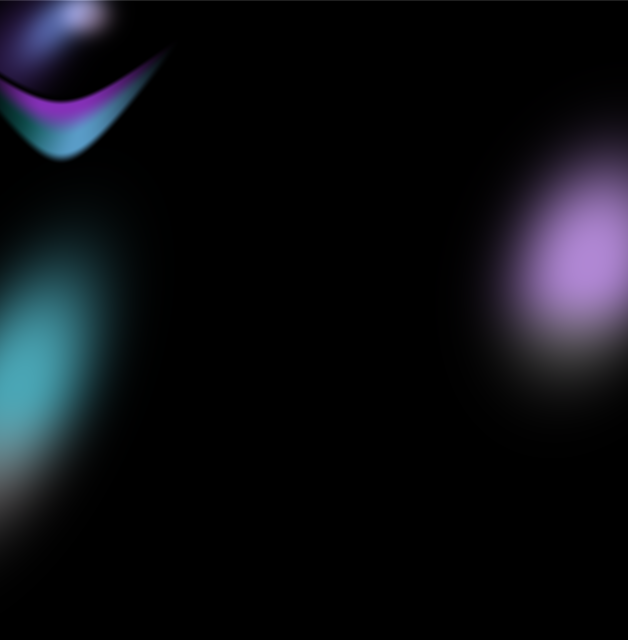
A Shadertoy shader for this background:

```glsl
// Soft coloured lights on black: a teal glow at the left, a violet glow at the
// right, and a curved satin ribbon under a violet haze in the upper left corner.
// Glows are rotated Gaussians; the ribbon fills the gap between two hyperbolas.

const vec3 TEAL   = vec3(0.29, 0.65, 0.71);
const vec3 VIOLET = vec3(0.69, 0.53, 0.83);
const vec3 ASH    = vec3(0.56, 0.55, 0.56);
const vec3 PURPLE = vec3(0.52, 0.19, 0.72);
const vec3 GREEN  = vec3(0.05, 0.33, 0.32);
const vec3 AZURE  = vec3(0.35, 0.61, 0.78);
const vec3 INDIGO = vec3(0.14, 0.07, 0.23);
const vec3 STEEL  = vec3(0.20, 0.32, 0.44);
const vec3 ROSE   = vec3(0.42, 0.35, 0.42);

// Elliptical glow; axis is the unit direction of the first radius.
// A sharpness above 1 flattens the core and shortens the tail.
float glow(vec2 p, vec2 center, vec2 axis, vec2 radius, float sharpness) {
    vec2 d = p - center;
    vec2 q = vec2(dot(d, axis), dot(d, vec2(axis.y, -axis.x))) / radius;
    return exp(-0.5 * pow(dot(q, q) + 1e-6, sharpness));
}

// Height of a rounded valley: lowest at bottom, with straight outer slopes.
float valley(float x, vec2 bottom, float slope, float roundness) {
    float run = slope * (x - bottom.x);
    return bottom.y + sqrt(roundness * roundness + run * run) - roundness;
}

// Glow colour that fades to ash between two heights.
vec3 ashBelow(vec3 color, float y, float low, float high) {
    return mix(ASH, color, smoothstep(low, high, y));
}

vec3 ribbon(vec2 p) {
    float top = valley(p.x, vec2(0.095, 0.843), 0.8, 0.06);
    float base = valley(p.x, vec2(0.095, 0.747), 1.35, 0.08);
    float across = clamp((top - p.y) / max(top - base, 0.008), 0.0, 1.0);

    // Purple rim, green on the left flank, azure on the right
    vec3 body = mix(GREEN, AZURE, smoothstep(0.05, 0.15, p.x + 0.04 * across));
    vec3 color = mix(PURPLE, body, smoothstep(0.12, 0.62, across));
    float mask = smoothstep(-0.003, 0.008, top - p.y)
               * smoothstep(-0.004, 0.016, p.y - base);
    float ends = smoothstep(-0.05, 0.07, p.x) * (1.0 - smoothstep(0.12, 0.285, p.x));
    return color * mask * ends;
}

vec3 haze(vec2 p) {
    float top = valley(p.x, vec2(0.095, 0.843), 0.8, 0.06);
    vec3 color = INDIGO * glow(p, vec2(0.03, 0.92), vec2(0.6, 0.8), vec2(0.09, 0.05), 1.3);
    color += STEEL * glow(p, vec2(0.09, 0.965), vec2(0.707, 0.707), vec2(0.055, 0.026), 1.1);
    color += ROSE * glow(p, vec2(0.135, 0.977), vec2(1.0, 0.0), vec2(0.028, 0.024), 1.2);
    return color * smoothstep(0.0, 0.012, p.y - top);
}

void mainImage(out vec4 fragColor, in vec2 fragCoord) {
    // Height runs from 0 to 1; width keeps the 502:512 proportion
    vec2 uv = fragCoord / iResolution.xy;
    vec2 p = uv * vec2(502.0 / 512.0, 1.0);

    // Large side glows
    float left = glow(p, vec2(0.025, 0.385), vec2(0.41, 0.912), vec2(0.16, 0.077), 1.3);
    float right = glow(p, vec2(0.92, 0.59), vec2(0.37, 0.929), vec2(0.125, 0.087), 1.3);
    vec3 color = ashBelow(TEAL, p.y, 0.20, 0.40) * left;
    color += ashBelow(VIOLET, p.y, 0.42, 0.57) * right;

    // Corner details
    color += haze(p) + ribbon(p);

    // Faint hairline along the top edge
    color += 0.13 * smoothstep(0.9975, 0.9995, uv.y);

    fragColor = vec4(clamp(color, 0.0, 1.0), 1.0);
}
```
